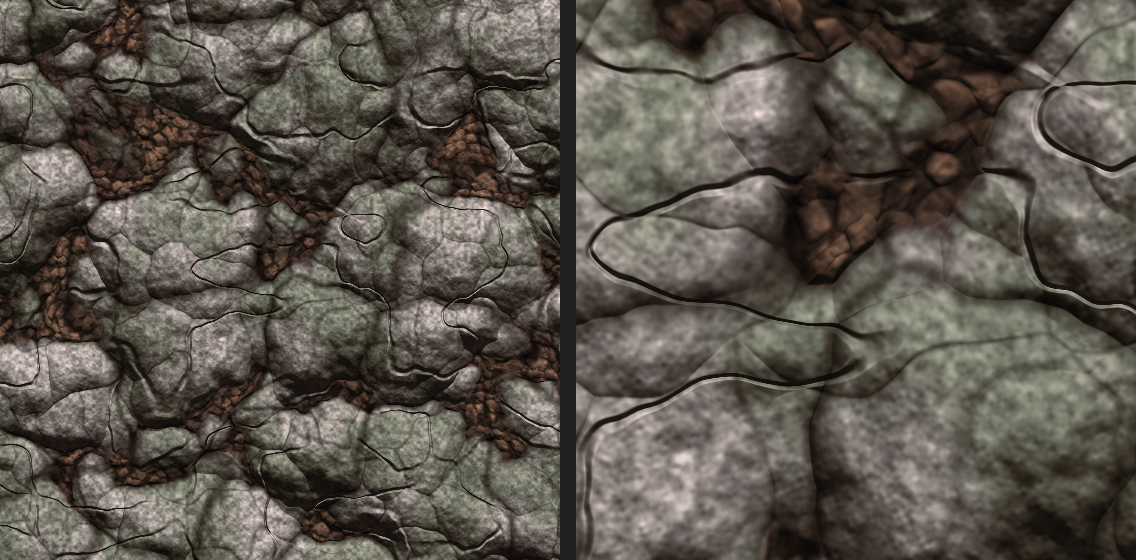
Left, the full canvas; right, a detail of the centre.
Write a WebGL 2 fragment shader that draws this texture.

```glsl
#version 300 es
precision highp float;
// Weathered grey boulders, cracked and lit from above, bedded in brown gravelly dirt.

#define SCALE 4.4          // boulders across the canvas
#define RELIEF 0.36        // steepness of the surface
#define LUMPS 0.22         // height of secondary lumps on boulders
#define ROUGHNESS 0.085    // height of the grainy stone skin
#define LEDGE 0.09         // height of fault ledges
#define DIRT_LEVEL 0.45    // how far the dirt fills the gaps
#define PEBBLE_SCALE 12.0  // pebbles per boulder width
#define STONE_TONE 0.50
#define DIRT_TONE 0.28
#define LIGHT vec3(0.15, 0.70, 0.75)

uniform vec2 u_resolution;
out vec4 fragColor;

struct Surface { float height, stone, openness; };

vec2 hash2(vec2 p) {
  return fract(sin(vec2(dot(p, vec2(127.1, 311.7)), dot(p, vec2(269.5, 183.3)))) * 43758.5453);
}

float noise(vec2 p) {
  vec2 i = floor(p), f = fract(p);
  f = f * f * (3.0 - 2.0 * f);
  vec2 e = vec2(1.0, 0.0);
  return mix(mix(hash2(i).x, hash2(i + e).x, f.x),
             mix(hash2(i + e.yx).x, hash2(i + e.xx).x, f.x), f.y);
}

float fbm(vec2 p, int octaves) {
  float sum = 0.0, amp = 0.5;
  for (int i = 0; i < octaves; i++) {
    sum += amp * noise(p);
    p = mat2(1.6, 1.2, -1.2, 1.6) * p + 7.3;
    amp *= 0.5;
  }
  return sum;
}

// Overlapping tilted domes: x = top height, y = lead over the next stone
vec2 stones(vec2 p, float seed) {
  vec2 cell = floor(p);
  float top = -2.0, next = -2.0;
  for (int y = -1; y <= 1; y++)
  for (int x = -1; x <= 1; x++) {
    vec2 c = cell + vec2(x, y);
    vec2 place = hash2(c + seed), kind = hash2(c + seed + 37.0);
    float a = 6.2832 * fract(kind.x * 7.0);
    vec2 q = mat2(cos(a), sin(a), -sin(a), cos(a)) * (p - c - mix(vec2(0.1), vec2(0.9), place));
    q /= mix(vec2(0.55, 0.45), vec2(0.82, 0.62), kind.y);
    float squareness = sqrt(dot(q * q, q * q));
    float h = 0.35 * kind.x + 1.0 - squareness + 0.5 * dot(q, place.yx - 0.5);
    next = max(next, min(top, h));
    top = max(top, h);
  }
  return vec2(top, top - next);
}

Surface terrain(vec2 p) {
  vec2 bend = vec2(fbm(p * 1.6, 4), fbm(p * 1.6 + 19.0, 4)) - 0.47;
  vec2 w = p + 0.45 * bend;
  vec2 big = stones(w, 0.0);
  vec2 mid = stones(w * 2.1 + 5.0, 11.0);

  // Boulders with lumps, smaller rocks in the gaps, ledges and cracks
  float rock = max(big.x + LUMPS * max(mid.x, 0.0), 0.45 * mid.x + 0.1);
  float fault = noise(w * 1.7 + 3.0) - 0.5;
  float crack = abs(noise(w * vec2(2.2, 3.1) + 31.0) - 0.5);
  rock += LEDGE * smoothstep(-0.03, 0.03, fault);
  rock -= 0.07 * smoothstep(0.04, 0.0, crack);
  float skin = fbm(p * 8.0, 4) - 0.47;

  // Dirt with pebbles
  float pebble = max(stones(p * PEBBLE_SCALE + bend * 3.0, 23.0).x, 0.3);
  float ground = DIRT_LEVEL + 0.5 * (fbm(p * 1.3 + 9.0, 3) - 0.44);
  float above = rock - ground;

  Surface s;
  s.stone = smoothstep(-0.03, 0.08, above + 0.25 * skin);
  s.height = max(rock, ground) + ROUGHNESS * skin * 1.5
           + (1.0 - s.stone) * (0.06 * pebble + 0.05 * skin);
  float seam = mix(0.5, 1.0, smoothstep(0.0, 0.22, big.y));
  float minorSeam = mix(0.72, 1.0, smoothstep(0.0, 0.18, mid.y));
  float contact = mix(0.5, 1.0, smoothstep(0.0, 0.2, abs(above)));
  float pit = mix(1.0, mix(0.5, 1.1, smoothstep(0.3, 0.9, pebble)), 1.0 - s.stone);
  s.openness = seam * minorSeam * contact * pit;
  return s;
}

void main() {
  vec2 p = gl_FragCoord.xy / min(u_resolution.x, u_resolution.y) * SCALE;
  float e = 0.0016 * SCALE;
  Surface s = terrain(p);
  vec2 slope = vec2(terrain(p + vec2(e, 0.0)).height, terrain(p + vec2(0.0, e)).height) - s.height;
  vec3 normal = normalize(vec3(-slope / e * RELIEF, 1.0));
  float diffuse = max(dot(normal, normalize(LIGHT)), 0.0);

  // Mineral patches and fine speckle
  float patches = fbm(p * 3.0 + 50.0, 4);
  float speckle = fbm(p * 38.0 + 80.0, 2) / 0.75;
  float albedo = mix(DIRT_TONE, STONE_TONE, s.stone);
  albedo *= (0.65 + 0.75 * patches) * (0.6 + 0.8 * speckle);
  float tone = 0.015 + albedo * (0.12 + 1.05 * diffuse) * s.openness;

  // Shadows run warm, lit stone nearly neutral
  vec3 stoneTint = mix(vec3(1.25, 1.0, 0.82), vec3(1.04, 1.0, 0.94), smoothstep(0.05, 0.4, tone));
  stoneTint *= mix(vec3(0.96, 1.01, 0.94), vec3(1.03, 1.0, 1.03), smoothstep(0.3, 0.65, patches));
  vec3 tint = mix(vec3(1.36, 1.0, 0.80), stoneTint, s.stone);
  fragColor = vec4(clamp(tone * tint, 0.0, 1.0), 1.0);
}
```
